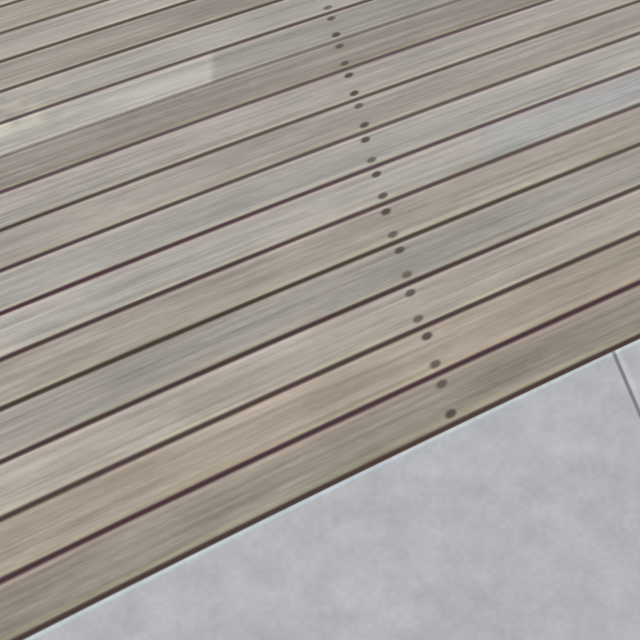
A Shadertoy shader for this texture:

```glsl
// Weathered timber decking in perspective, with screw rows, beside pale concrete paving.

float hash(vec2 p) {
    return fract(sin(dot(p, vec2(127.1, 311.7))) * 43758.5453);
}

float noise(vec2 p) {
    vec2 i = floor(p), f = fract(p);
    f = f * f * (3.0 - 2.0 * f);
    return mix(mix(hash(i), hash(i + vec2(1, 0)), f.x),
               mix(hash(i + vec2(0, 1)), hash(i + vec2(1, 1)), f.x), f.y);
}

float fbm(vec2 p) {
    float sum = 0.0, amp = 0.5;
    for (int i = 0; i < 4; i++) {
        sum += amp * noise(p);
        p = p * 2.03 + 17.3;
        amp *= 0.5;
    }
    return sum;
}

// Plank coordinate: whole numbers lie on the gaps, zero on the deck edge.
float plankCoord(vec2 p) {
    float y = p.y + 0.02 * p.x * (1.0 - p.x);
    float atLeft = (y + 0.288 * p.x) / (1.0 - 0.1974 * p.x);
    return (1.013 - atLeft) / (0.0422 * atLeft + 0.0664);
}

vec3 concrete(vec2 p) {
    float mottle = fbm(p * vec2(24.0, 30.0)) - 0.47;
    float grit = noise(p * 140.0) - 0.5;
    vec3 col = vec3(0.705, 0.71, 0.725) + 0.09 * mottle + 0.025 * grit;
    col += 0.03 * (fbm(p * 5.0) - 0.47);

    // Joint between two slabs
    float joint = (p.x - 0.957 - 0.43 * (p.y - 0.547)) * 0.92;
    col += 0.05 * smoothstep(0.008, 0.0, abs(joint - 0.007));
    return mix(col, vec3(0.47, 0.46, 0.45), 0.85 * smoothstep(0.0045, 0.001, abs(joint)));
}

vec3 wood(vec2 p, float n) {
    const float tone[16] = float[16](
        0.555, 0.605, 0.645, 0.59, 0.605, 0.65, 0.635, 0.605,
        0.625, 0.555, 0.685, 0.635, 0.585, 0.63, 0.62, 0.64);
    float id = clamp(floor(n), 0.0, 15.0);
    float shade = tone[int(id)];
    float warmth = 0.035 + 0.03 * hash(vec2(id, 4.0));
    warmth += (id < 2.0 || id == 4.0) ? 0.025 : 0.0;

    // Bleached plank ending at a butt joint, and a cooler length further down
    if (id == 10.0) shade -= 0.095 * smoothstep(0.325, 0.34, p.x);
    if (id == 5.0) warmth -= 0.03 * smoothstep(0.74, 0.76, p.x);

    vec3 col = shade + warmth * vec3(0.45, 0.0, -0.6);
    float streak = fbm(vec2(p.x * 5.0 + id * 7.0, n * 13.0)) - 0.47;
    float fibre = noise(vec2(p.x * 22.0, n * 26.0 + id * 3.0)) - 0.5;
    float stain = fbm(vec2(p.x * 9.0 + id * 11.0, n * 2.5)) - 0.47;
    float fleck = noise(vec2(p.x * 85.0 + n * 9.0, n * 17.0)) - 0.5;
    col += 0.15 * streak + 0.035 * fibre + 0.025 * fleck;
    col += 0.11 * stain * vec3(1.0, 0.95, 0.85);

    // Yellowed, blotchy end at the far left
    float aged = smoothstep(0.16, 0.02, p.x) * smoothstep(1.2, 0.3, abs(n - 11.1));
    col += aged * (0.2 * fbm(p * vec2(35.0, 60.0)) - 0.06) * vec3(1.0, 0.95, 0.6);
    return col;
}

void mainImage(out vec4 fragColor, in vec2 fragCoord) {
    vec2 p = fragCoord / iResolution.xy;
    p.y = 1.0 - p.y;   // depth runs down from the far edge
    float n = plankCoord(p);
    float line = floor(n + 0.5);
    float side = n - line;
    float f = fract(n);

    vec3 col = wood(p, n);

    // Two screws across each plank, along a slanted joist
    float joist = p.x - 0.5075 - 0.3 * p.y + 0.008 * (hash(vec2(floor(n), 2.0)) - 0.5);
    float nearRow = f < 0.5 ? 0.2 : 0.79;
    vec2 screw = vec2(joist / mix(0.008, 0.0125, p.y), (f - nearRow) / 0.085);
    float head = smoothstep(1.25, 0.45, length(screw));
    col = mix(col, vec3(0.31, 0.28, 0.26), head * (0.6 + 0.3 * hash(vec2(floor(n), nearRow))));

    // Lit arrises on either side of the gaps
    float rim = smoothstep(0.07, 0.0, abs(abs(side) - 0.105));
    col += rim * (side > 0.0 ? vec3(0.035, 0.04, 0.0) : vec3(0.055, 0.035, 0.035));

    // Dark gaps, fainter with distance and where two planks touch
    float strength = mix(0.72, 1.0, smoothstep(0.1, 0.5, p.y));
    strength *= 0.85 + 0.15 * hash(vec2(line, 9.0));
    if (line == 10.0) strength *= 0.4;
    float width = 0.066 + 0.012 * (noise(vec2(p.x * 9.0, line * 5.0)) - 0.5);
    float gap = smoothstep(width + 0.018, 0.012, abs(side));
    vec3 gapColour = mix(vec3(0.23, 0.2, 0.16), vec3(0.27, 0.18, 0.21), hash(vec2(line, 6.0)));
    col = mix(col, gapColour, gap * strength);

    // Paving in front of the deck, with a bright cool rim
    vec3 slab = concrete(p);
    slab += vec3(0.05, 0.085, 0.08) * smoothstep(0.055, 0.0, abs(n + 0.085));
    col = mix(slab, col, smoothstep(-0.065, -0.03, n));

    fragColor = vec4(clamp(col, 0.0, 1.0), 1.0);
}
```
